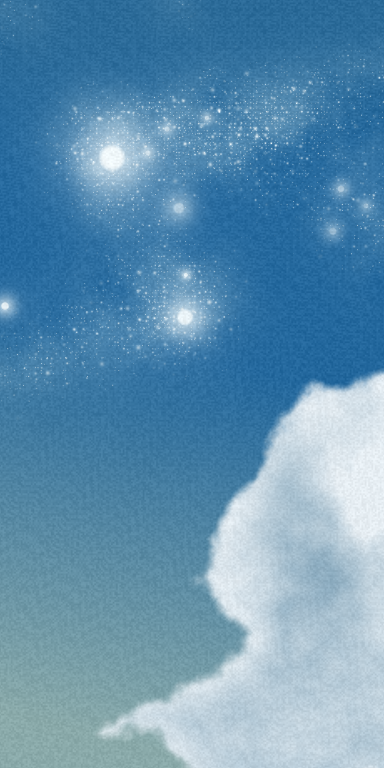
Reproduce this background procedurally as a Shadertoy shader.

```glsl
#define SKY_BLUE vec3(0.135, 0.405, 0.615)
#define SKY_PALE vec3(0.54, 0.665, 0.665)
#define HAZE_TINT vec3(0.58, 0.73, 0.81)
#define STAR_WHITE vec3(0.94, 0.97, 0.98)
#define CLOUD_LIGHT vec3(0.90, 0.93, 0.95)
#define CLOUD_SHADE vec3(0.53, 0.66, 0.74)
#define HAZE_STRENGTH 0.46
#define CLOUD_ROUGHNESS 0.085
#define CLOUD_SOFTNESS 0.013
#define GRAIN 0.075

const vec2 OUTLINE[17] = vec2[](
    vec2(1.3, 1.03), vec2(0.91, 1.025), vec2(0.83, 1.0), vec2(0.73, 0.89),
    vec2(0.66, 0.76), vec2(0.535, 0.58), vec2(0.488, 0.477), vec2(0.56, 0.40),
    vec2(0.635, 0.345), vec2(0.60, 0.275), vec2(0.495, 0.23), vec2(0.34, 0.15),
    vec2(0.262, 0.09), vec2(0.40, 0.06), vec2(0.48, -0.02), vec2(0.5, -0.3),
    vec2(1.3, -0.3));

// Bright stars: centre, radius, intensity
const vec4 LAMPS[11] = vec4[](
    vec4(0.292, 1.589, 0.050, 1.0), vec4(0.482, 1.174, 0.031, 0.95),
    vec4(0.466, 1.458, 0.021, 0.65), vec4(0.013, 1.203, 0.015, 0.95),
    vec4(0.484, 1.284, 0.008, 0.9), vec4(0.888, 1.508, 0.013, 0.65),
    vec4(0.867, 1.398, 0.014, 0.55), vec4(0.953, 1.464, 0.010, 0.5),
    vec4(0.435, 1.664, 0.010, 0.7), vec4(0.539, 1.693, 0.009, 0.7),
    vec4(0.385, 1.602, 0.010, 0.7));

float hash(vec2 p) {
    return fract(sin(dot(p, vec2(127.1, 311.7))) * 43758.5453);
}

float noise(vec2 p) {
    vec2 i = floor(p), f = fract(p);
    f = f * f * (3.0 - 2.0 * f);
    return mix(mix(hash(i), hash(i + vec2(1, 0)), f.x),
               mix(hash(i + vec2(0, 1)), hash(i + vec2(1, 1)), f.x), f.y);
}

float fbm(vec2 p) {
    float sum = 0.0, weight = 0.52;
    for (int i = 0; i < 5; i++) {
        sum += weight * noise(p);
        p = mat2(1.6, 1.2, -1.2, 1.6) * p + 7.3;
        weight *= 0.5;
    }
    return sum;
}

float segmentDistance(vec2 p, vec2 a, vec2 b) {
    vec2 ab = b - a;
    return length(p - a - ab * clamp(dot(p - a, ab) / dot(ab, ab), 0.0, 1.0));
}

float blob(vec2 p, vec2 centre, vec2 size) {
    vec2 q = (p - centre) / size;
    return exp(-dot(q, q));
}

float band(vec2 p, vec2 a, vec2 b, float width) {
    float d = segmentDistance(p, a, b) / width;
    return exp(-d * d);
}

// Signed distance to the cloud outline, negative inside
float cloudDistance(vec2 p) {
    float d = 10.0, side = 1.0;
    for (int i = 0, j = 16; i < 17; j = i, i++) {
        vec2 a = OUTLINE[i], b = OUTLINE[j];
        d = min(d, segmentDistance(p, a, b));
        if ((a.y > p.y) != (b.y > p.y) &&
            p.x < (b.x - a.x) * (p.y - a.y) / (b.y - a.y) + a.x) side = -side;
    }
    return side * d;
}

// Density of star dust along the drifting bands
float dustDensity(vec2 p) {
    float d = 0.85 * band(p, vec2(0.25, 1.63), vec2(1.0, 1.75), 0.12);
    d += 0.6 * band(p, vec2(0.6, 1.63), vec2(1.02, 1.37), 0.14);
    d += 0.65 * band(p, vec2(0.0, 1.06), vec2(0.48, 1.19), 0.13);
    d += 0.55 * band(p, vec2(0.28, 1.58), vec2(0.46, 1.2), 0.14);
    d += 0.5 * blob(p, vec2(0.02, 1.94), vec2(0.1)) + 0.3 * blob(p, vec2(0.48, 2.0), vec2(0.1));
    return d;
}

// Jittered stars, one candidate in each grid cell
float starLayer(vec2 p, float cells, float density) {
    vec2 id = floor(p * cells), f = fract(p * cells);
    float pick = hash(id + cells), size = mix(0.1, 0.24, hash(id + 5.7));
    vec2 centre = 0.3 + 0.4 * vec2(hash(id + 11.3), hash(id + 23.9));
    float glow = exp(-dot(f - centre, f - centre) / (size * size));
    return glow * smoothstep(0.0, 0.25, density * 0.6 - pick) * mix(0.4, 1.0, hash(id + 31.1));
}

void mainImage(out vec4 fragColor, in vec2 fragCoord) {
    vec2 p = fragCoord * 2.0 / iResolution.y;

    // Sky gradient, paler toward the lower left
    float height = p.y + 0.25 * (p.x - 0.2);
    vec3 color = mix(SKY_BLUE, SKY_PALE, clamp((1.15 - height) / 1.05, 0.0, 1.0));
    color += vec3(0.03, 0.01, -0.02) * smoothstep(1.5, 2.0, p.y);

    // Haze and star dust
    float dust = dustDensity(p), wisps = fbm(p * 7.0 + 3.0);
    color = mix(color, HAZE_TINT, HAZE_STRENGTH * min(dust, 1.2) * smoothstep(0.2, 0.85, wisps));
    float density = dust * (0.45 + wisps);
    float stars = 0.6 * starLayer(p, 125.0, density) + 0.75 * starLayer(p + 3.1, 75.0, density * 0.75)
                + starLayer(p + 7.7, 42.0, density * 0.55);
    color = mix(color, STAR_WHITE, min(stars, 1.0));

    // Glowing bright stars
    for (int i = 0; i < 11; i++) {
        float r = LAMPS[i].z, d = length(p - LAMPS[i].xy);
        float core = smoothstep(1.15 * r, 0.45 * r, d);
        float glow = 0.55 * exp(-d * d / (3.5 * r * r)) + 0.25 * exp(-d / (2.0 * r));
        color = mix(color, STAR_WHITE, LAMPS[i].w * max(core, glow));
    }

    // Cloud body, with billows on its edge and a shaded hollow
    vec2 warp = vec2(fbm(p * 8.0), fbm(p * 8.0 + 19.0)) - 0.5;
    float billow = fbm(p * 15.0 + 41.0) - 0.5;
    float d = cloudDistance(p + CLOUD_ROUGHNESS * warp) + 0.055 * billow;
    vec2 q = p + 0.16 * warp;
    float shade = 0.85 * blob(q, vec2(0.82, 0.52), vec2(0.16, 0.2))
                + 0.38 * smoothstep(0.5, 0.15, q.y) + 0.3 * blob(q, vec2(0.78, 0.76), vec2(0.1, 0.1))
                - 0.65 * blob(q, vec2(0.97, 0.70), vec2(0.11, 0.09));
    shade = shade * smoothstep(0.02, -0.12, d) + 0.45 * billow + 0.08;
    vec3 cloud = mix(CLOUD_LIGHT, CLOUD_SHADE, clamp(shade, 0.0, 1.0));
    cloud = mix(cloud, CLOUD_LIGHT, smoothstep(0.4, 0.8, blob(q, vec2(0.93, -0.01), vec2(0.06, 0.03))));
    float cover = smoothstep(CLOUD_SOFTNESS, -2.0 * CLOUD_SOFTNESS, d);
    color = mix(color, cloud, cover * mix(0.88, 1.0, smoothstep(0.0, -0.05, d)));

    // Fine paper grain
    color += GRAIN * (noise(p * 230.0) - 0.5);
    fragColor = vec4(clamp(color, 0.0, 1.0), 1.0);
}
```
